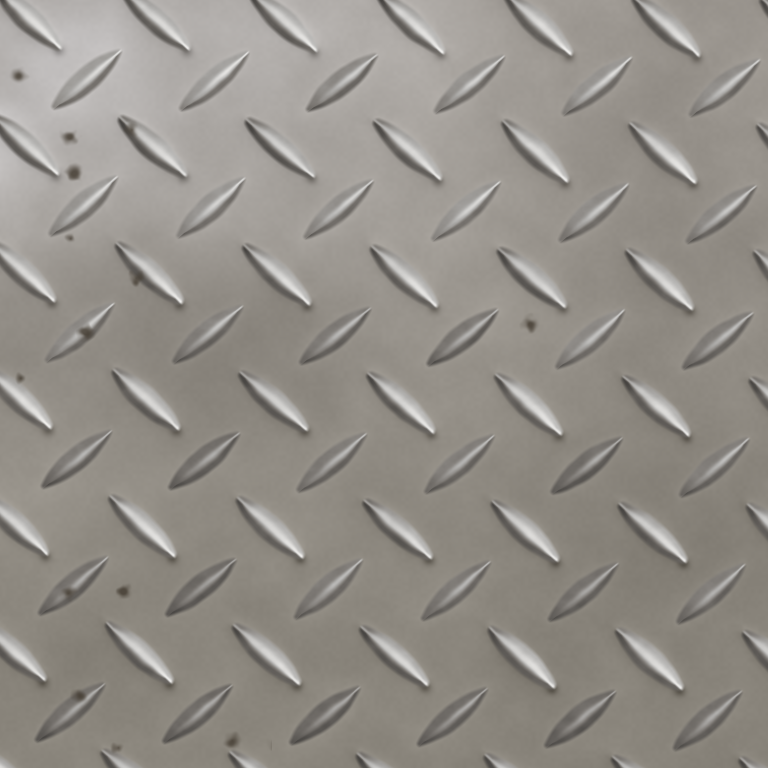
A WebGL 1 fragment shader for this texture:

```glsl
precision highp float;
// Worn steel tread plate: six by six pairs of raised lens-shaped lugs, slightly skewed.

uniform vec2 u_resolution;

const float LUG_LENGTH = 0.345;  // half length, in repeats
const float LUG_WIDTH = 0.096;   // half width, in repeats
const vec3 STEEL = vec3(0.562, 0.543, 0.517);
const vec3 SHEEN = vec3(0.75, 0.74, 0.74);
const vec3 GRIME = vec3(0.27, 0.24, 0.20);

float hash(vec2 p) {
  vec3 q = fract(vec3(p.xyx) * 0.1031);
  q += dot(q, q.yzx + 33.33);
  return fract((q.x + q.y) * q.z);
}

float noise(vec2 p) {
  vec2 i = floor(p), f = fract(p);
  f = f * f * (3.0 - 2.0 * f);
  vec2 e = vec2(1.0, 0.0);
  return mix(mix(hash(i), hash(i + e.xy), f.x),
             mix(hash(i + e.yx), hash(i + e.xx), f.x), f.y);
}

float fbm(vec2 p) {
  float sum = 0.0, amp = 0.5;
  for (int i = 0; i < 4; i++) {
    sum += amp * noise(p);
    p = p * 2.03 + 17.1;
    amp *= 0.5;
  }
  return sum;
}

float bump(float x, float center, float width) {
  float t = (x - center) / width;
  return exp(-t * t);
}

// Signed distance to a lens lying along x, with its tips rounded off
float lensDistance(vec2 p, float halfLength, float halfWidth, float rounding) {
  vec2 core = vec2(halfLength, halfWidth) - rounding * vec2(0.8, 1.0);
  float r = dot(core, core) / (2.0 * core.y);
  p = abs(p);
  float tip = length(p - vec2(core.x, 0.0));
  float arc = length(vec2(p.x, p.y + r - core.y)) - r;
  bool beyond = (p.x - core.x) * (r - core.y) > p.y * core.x;
  return (beyond ? tip : arc) - rounding;
}

// Falling lug: dark lower-left flank, broad bright crest. t: across, s: along
float fallingShade(float t, float s) {
  float lit = smoothstep(-0.68, 0.0, t);
  float crest = 0.66 + 0.17 * bump(t, 0.12, 0.42) + 0.08 * s;
  return mix(0.36 + 0.05 * s * s, crest, lit) - 0.12 * smoothstep(-0.4, -1.0, s);
}

// Rising lug: grey flanks around a streak that fades to its lower end
float risingShade(float t, float s, float light) {
  float flank = mix(0.44, 0.62, light) - mix(0.07, 0.17, light) * smoothstep(0.3, 0.65, t);
  float streak = bump(t, 0.08, 0.28) * smoothstep(-0.9, 0.3, s);
  return flank + streak * mix(0.22, 0.25, light) - 0.08 * smoothstep(-0.4, -1.0, s);
}

// Blends one lattice of lugs over the plate; slope is +1 falling, -1 rising
vec3 addLugs(vec3 color, vec2 grid, vec2 pos, float slope, float soft) {
  vec2 cell = floor(grid + 0.5);
  vec2 local = grid - cell;
  float seed = hash(cell + 20.0 + 9.0 * slope);
  float angle = slope * (0.715 + 0.05 * (seed - 0.5));
  vec2 dir = vec2(cos(angle), sin(angle));
  vec2 side = vec2(dir.y, -dir.x) * slope;  // towards the right of the lug
  vec2 q = vec2(dot(local, dir), dot(local, side));
  q.y += 0.008 * (noise(pos * 60.0) - 0.5);
  float width = LUG_WIDTH * (0.95 + 0.10 * hash(cell + 51.0));
  float d = lensDistance(q, LUG_LENGTH, width, slope > 0.0 ? 0.036 : 0.02);
  float s = clamp(q.x / LUG_LENGTH, -1.0, 1.0);
  float t = q.y / (width * max(1.0 - s * s, 0.3));

  // Soft contact shade and pale rim on the plate
  float rim = exp(-max(d, 0.0) * 28.0);
  float tip = bump(length(q - vec2(LUG_LENGTH, -0.015)), 0.0, 0.045);
  color += rim * (slope > 0.0 ? 0.05 * clamp(t, -1.0, 1.0) : 0.035);
  color -= slope > 0.0 ? 0.17 * tip : 0.0;

  float light = clamp(1.0 - 1.2 * pos.y + 0.3 * (seed - 0.5), 0.0, 1.0);
  float shade = slope > 0.0 ? fallingShade(t, s) : risingShade(t, s, light);
  shade += 0.04 * (seed - 0.5) + 0.09 * (fbm(pos * vec2(50.0, 62.0)) - 0.47);
  vec3 tint = mix(vec3(1.0, 0.965, 0.925), vec3(1.0, 0.995, 0.985), smoothstep(0.4, 0.75, shade));
  return mix(color, shade * tint, 1.0 - smoothstep(-soft, soft, d));
}

// Plate tone: glossy upper left, darker and warmer below, faint stains and grain
vec3 plate(vec2 pos) {
  float cloud = fbm(pos * vec2(3.5, 4.5) + 3.0) - 0.47;
  vec2 reach = pos * vec2(1.9, 2.9);
  float gloss = exp(-dot(reach, reach));
  vec3 top = STEEL + vec3(0.048, 0.047, 0.047);
  vec3 bottom = STEEL - vec3(0.032, 0.032, 0.042);
  vec3 color = mix(top, bottom, smoothstep(-0.1, 0.95, pos.y));
  color = mix(color, SHEEN, clamp(gloss * (0.7 + 1.6 * cloud), 0.0, 1.0));
  color += 0.13 * cloud + 0.03 * (fbm(pos * 28.0) - 0.47);
  return color + 0.012 * (noise(pos * 200.0) - 0.5);
}

// Scattered grime spots, crowded towards the left
float grime(vec2 pos) {
  vec2 grid = pos * 15.0, cell = floor(grid);
  float seed = hash(cell + 7.0);
  float present = step(seed, 0.21 * (1.0 - smoothstep(0.12, 0.42, pos.x)) + 0.004);
  vec2 center = 0.3 + 0.4 * vec2(hash(cell + 31.0), hash(cell + 63.0));
  float radius = mix(0.05, 0.12, hash(cell + 90.0));
  float d = length(fract(grid) - center) + 0.12 * (noise(pos * 130.0) - 0.5);
  return present * (1.0 - smoothstep(0.0, radius + 0.09, d));
}

void main() {
  vec2 pos = gl_FragCoord.xy / u_resolution;
  pos.y = 1.0 - pos.y;  // measured downwards from the top
  vec2 fromFirst = pos - vec2(0.037, 0.024);
  vec2 grid = vec2(dot(fromFirst, vec2(6.02, 0.16)), dot(fromFirst, vec2(-0.077, 6.066)));
  float soft = 0.014 + 4.0 / u_resolution.y;
  vec3 color = plate(pos);
  color = addLugs(color, grid, pos, 1.0, soft);
  color = addLugs(color, grid - vec2(0.469, 0.475), pos, -1.0, soft);
  color = mix(color, GRIME, 0.85 * grime(pos));
  gl_FragColor = vec4(clamp(color, 0.0, 1.0), 1.0);
}
```
